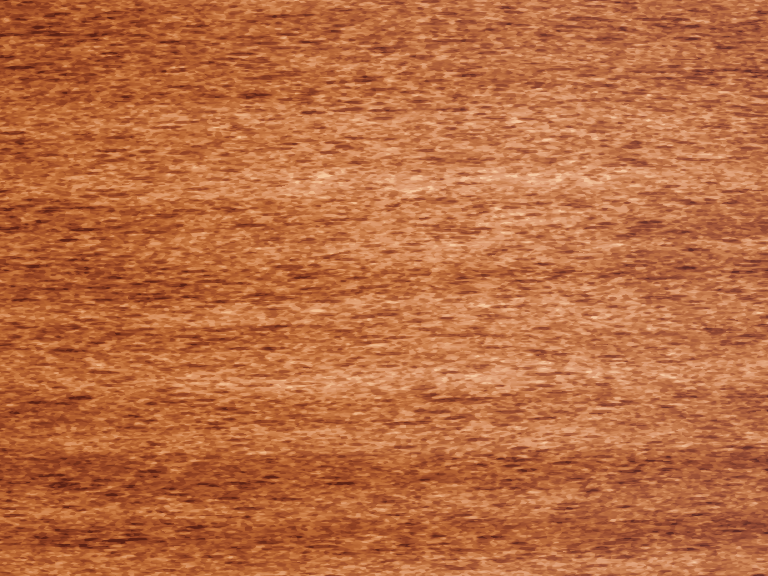
Reproduce this texture procedurally as a WebGL 2 fragment shader.

```glsl
#version 300 es
precision highp float;

uniform vec2 u_resolution;
out vec4 fragColor;

// Wood tones, dark to light
const vec3 PORE_BROWN = vec3(0.36, 0.13, 0.08);
const vec3 DEEP_RED = vec3(0.56, 0.25, 0.13);
const vec3 RUSSET = vec3(0.65, 0.325, 0.165);
const vec3 AMBER = vec3(0.72, 0.395, 0.19);
const vec3 HONEY = vec3(0.80, 0.49, 0.27);
const vec3 PALE = vec3(0.86, 0.58, 0.39);
const vec3 SHEEN = vec3(0.96, 0.76, 0.57);
const vec3 ROSE_SHIFT = vec3(0.008, 0.034, 0.068);

// Cells per canvas height
const vec2 FINE_FIBRE = vec2(115.0, 290.0);
const vec2 COARSE_FIBRE = vec2(48.0, 190.0);
const vec2 PORE_CELLS = vec2(30.0, 135.0);
const vec2 FLECK_CELLS = vec2(58.0, 150.0);

const float BASE_TONE = 0.47;
const float GLOW_GAIN = 0.50;
const float BAND_GAIN = 0.105;
const float FIBRE_GAIN = 0.58;
const float PORE_GAIN = 0.58;
const float FLECK_GAIN = 0.36;
const float STREAK_GAIN = 0.32;
const float FIBRE_SHARPNESS = 9.0;
const vec2 GLOW_CENTRE = vec2(0.82, 0.62);
const int STREAK_COUNT = 20;

vec2 hash2(vec2 p) {
  vec3 q = fract(p.xyx * vec3(0.1031, 0.1030, 0.0973));
  q += dot(q, q.yzx + 33.33);
  return fract((q.xx + q.yz) * q.zy);
}

// Cellular noise: random shade per cell, blended across cell borders
float cellShade(vec2 p) {
  vec2 cell = floor(p);
  float shade = 0.0;
  float total = 0.0;
  for (int j = -1; j <= 1; j++) {
    for (int i = -1; i <= 1; i++) {
      vec2 id = cell + vec2(i, j);
      vec2 d = id + hash2(id) - p;
      float weight = exp(-FIBRE_SHARPNESS * dot(d, d));
      shade += weight * hash2(id + 131.0).x;
      total += weight;
    }
  }
  return shade / total;
}

// Scattered lengthwise dashes; density is the share of filled cells
float dashes(vec2 p, float density, float seed, float pixel) {
  vec2 cell = floor(p);
  float cover = 0.0;
  for (int j = -1; j <= 1; j++) {
    for (int i = -1; i <= 1; i++) {
      vec2 id = cell + vec2(i, j);
      vec2 centre = id + hash2(id + seed);
      vec2 rnd = hash2(id + seed + 71.0);
      vec2 radius = vec2(mix(0.15, 0.85, rnd.y * rnd.y), mix(0.22, 0.40, rnd.y));
      float dist = length((p - centre) / radius);
      float soft = max(0.3, 0.5 * pixel / radius.y);
      float ink = 1.0 - smoothstep(1.0 - soft, 1.0 + soft, dist);
      cover = max(cover, ink * step(rnd.x, density) * (0.5 + 0.5 * rnd.y));
    }
  }
  return cover;
}

// Broad growth bands that drift along the board, stronger low down
float growthBands(vec2 p) {
  float s = -cos(57.0 * (p.y - 0.30) + 0.5 * sin(2.0 * p.x)) * mix(1.4, 0.5, p.y);
  s += 0.9 * sin(17.0 * p.y + 0.8 * p.x + 1.2 + 0.6 * sin(3.0 * p.x));
  s += 0.5 * sin(103.0 * p.y - 1.3 * p.x + 2.0) * sin(2.3 * p.x + 9.0 * p.y);
  return s + 0.4 * sin(187.0 * p.y + 1.7 * p.x) * sin(3.1 * p.x - 14.0 * p.y);
}

// Long thin dark lines with tapered ends
float streaks(vec2 p) {
  float sum = 0.0;
  for (int i = 0; i < STREAK_COUNT; i++) {
    vec2 a = hash2(vec2(float(i) * 7.0 + 3.0, 19.0));
    vec2 b = hash2(vec2(float(i) * 5.0 + 11.0, 43.0));
    vec2 size = vec2(mix(0.12, 0.45, b.x), mix(0.0016, 0.010, b.y * b.y));
    vec2 d = (p - vec2(a.x * 1.4, a.y)) / size;
    sum += exp(-dot(d, d)) * (0.5 + 0.5 * b.x);
  }
  return min(sum, 1.3);
}

vec3 woodRamp(float t) {
  vec3 c = mix(PORE_BROWN, DEEP_RED, smoothstep(-0.6, 0.0, t));
  c = mix(c, RUSSET, clamp(t * 4.0, 0.0, 1.0));
  c = mix(c, AMBER, clamp(t * 4.0 - 1.0, 0.0, 1.0));
  c = mix(c, HONEY, clamp(t * 4.0 - 2.0, 0.0, 1.0));
  c = mix(c, PALE, clamp(t * 4.0 - 3.0, 0.0, 1.0));
  return mix(c, SHEEN, smoothstep(1.0, 1.6, t));
}

void main() {
  vec2 p = gl_FragCoord.xy / u_resolution.y;
  float pixel = 1.0 / u_resolution.y;

  // Gentle waviness of the grain
  vec2 g = p;
  g.y += 0.012 * sin(2.2 * p.x + 2.0 * p.y + 1.0) + 0.002 * sin(8.0 * p.x + 11.0 * p.y);

  vec2 fromGlow = (p - GLOW_CENTRE) * vec2(1.5, 1.75);
  float glow = exp(-dot(fromGlow, fromGlow));
  float bands = growthBands(g);
  float patches = sin(5.0 * p.x + 3.0 * sin(7.0 * g.y)) * sin(17.0 * g.y - 2.0 * p.x);

  float fibre = cellShade(g * FINE_FIBRE) + cellShade(g * COARSE_FIBRE + 50.0) - 1.0;
  float poreDensity = clamp(0.27 + 0.09 * patches - 0.05 * bands + 0.12 * p.y, 0.08, 0.5);
  float pores = dashes(g * PORE_CELLS, poreDensity, 13.0, pixel * PORE_CELLS.y);
  float flecks = dashes(g * FLECK_CELLS, 0.07 + 0.13 * glow, 37.0, pixel * FLECK_CELLS.y);

  float tone = BASE_TONE + GLOW_GAIN * (glow - 0.36) + BAND_GAIN * bands + 0.05 * patches;
  tone += FIBRE_GAIN * fibre + FLECK_GAIN * flecks;
  tone -= PORE_GAIN * pores + STREAK_GAIN * streaks(g);

  // Rosier wood toward the right and top
  float rose = smoothstep(0.2, 1.2, p.x + 0.35 * (p.y - 0.5) + 0.08 * bands);
  fragColor = vec4(woodRamp(tone) + ROSE_SHIFT * rose, 1.0);
}
```
